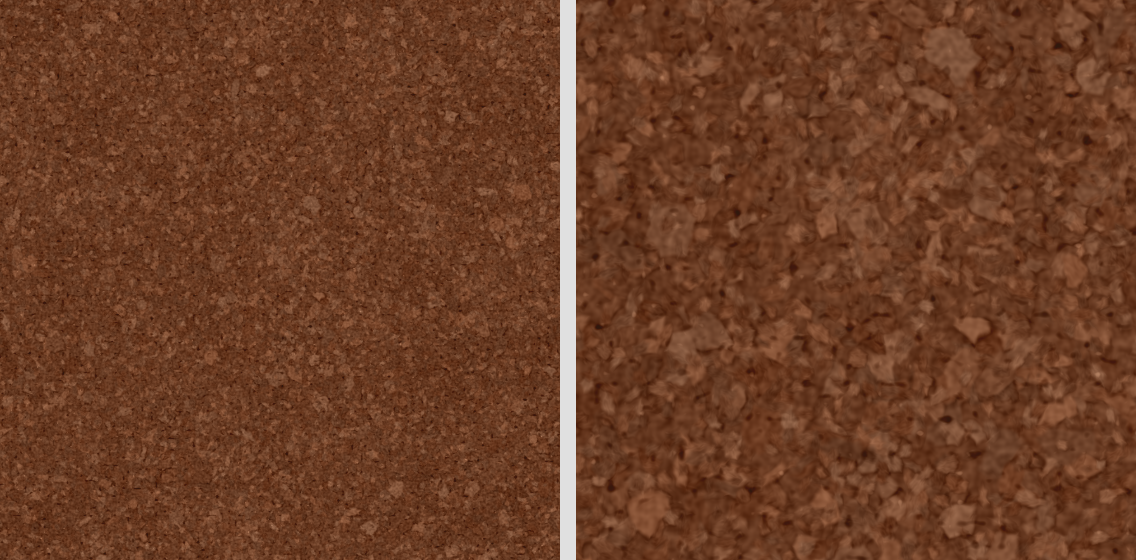
Left, the full canvas; right, a detail of the centre.
Write a Shadertoy shader that draws this texture.

```glsl
// Pressed brown cork: layers of angular flakes, each with its own direction,
// tone and rim shadow, are painted over one another on a grainy ground.
// Gradient noise adds grain inside flakes, dark pits and pale specks.

#define BASE_COLOR vec3(0.432, 0.249, 0.150)
#define TONE_TINT vec3(1.0, 0.91, 0.81)
#define HUE_TINT vec3(0.012, -0.008, -0.016)
#define CREVICE_COLOR vec3(0.19, 0.095, 0.05)
#define FLAKE_CONTRAST 0.19
#define RIM_SHADOW 0.11
#define GRAIN 0.085
#define PIT_DEPTH 0.15
#define CLOUDS 0.03
#define SOFTNESS 0.0011

const float TAU = 6.28318;

float hash(vec2 p) {
    vec3 q = fract(p.xyx * vec3(0.1031, 0.1030, 0.0973));
    q += dot(q, q.yzx + 33.33);
    return fract((q.x + q.y) * q.z);
}

vec2 direction(float angle) {
    return vec2(cos(angle), sin(angle));
}

float cornerSlope(vec2 cell, vec2 offset) {
    return dot(direction(TAU * hash(cell)), offset);
}

float gradientNoise(vec2 p) {
    vec2 i = floor(p), f = fract(p);
    vec2 u = f * f * f * (f * (f * 6.0 - 15.0) + 10.0);
    vec2 e = vec2(1.0, 0.0);
    float low = mix(cornerSlope(i, f), cornerSlope(i + e, f - e), u.x);
    float high = mix(cornerSlope(i + e.yx, f - e.yx), cornerSlope(i + 1.0, f - 1.0), u.x);
    return mix(low, high, u.y);
}

// Irregular six-sided flake of unit radius, negative inside
float flakeShape(vec2 q, vec2 id) {
    float d = -1.0;
    for (int k = 0; k < 6; k++) {
        float side = float(k);
        float turn = (side + 0.7 * hash(id + side * 7.3)) * TAU / 6.0;
        float reach = mix(0.65, 1.0, hash(id + side * 3.7 + 19.0));
        d = max(d, dot(q, direction(turn)) - reach);
    }
    return d;
}

// Paints one layer of scattered flakes; surface holds tone and hue
void paintFlakes(vec2 uv, float count, float cover, float seed, inout vec2 surface) {
    vec2 p = uv * count;
    p += 0.13 * vec2(gradientNoise(p * 2.3 + seed), gradientNoise(p * 2.3 + seed + 57.0));
    float blur = (SOFTNESS + 0.5 / iResolution.y) * count;
    for (int y = -1; y <= 1; y++)
    for (int x = -1; x <= 1; x++) {
        vec2 cell = floor(p) + vec2(x, y);
        vec2 id = cell + seed;
        if (hash(id + 3.1) > cover) continue;

        vec2 center = cell + 0.1 + 0.8 * vec2(hash(id + 11.7), hash(id + 23.9));
        vec2 axis = direction(TAU * hash(id + 31.3));
        vec2 local = p - center;
        float halfLength = mix(0.38, 0.82, hash(id + 41.1));
        float halfWidth = halfLength * mix(0.36, 0.85, hash(id + 53.7));
        vec2 q = vec2(dot(local, axis), dot(local, vec2(-axis.y, axis.x)));
        float d = flakeShape(q / vec2(halfLength, halfWidth), id) * halfWidth;

        // Uneven dark gap beside the flake, deeper toward the lower right
        float side = 0.6 + 0.4 * dot(normalize(local + 1e-4), vec2(0.7, -0.7));
        float gap = smoothstep(0.2, 0.0, d) * side * hash(id + 61.3);
        surface.x -= RIM_SHADOW * gap * smoothstep(-blur, blur, d);

        float lightness = hash(id + 71.9);
        float tone = FLAKE_CONTRAST * (lightness * lightness - 0.33);
        tone += 0.055 * gradientNoise(q * vec2(3.0, 6.0) + id * 5.3);
        vec2 flake = vec2(tone, 2.0 * hash(id + 83.3) - 1.0);
        surface = mix(surface, flake, 0.9 * smoothstep(blur, -blur, d));
    }
}

void mainImage(out vec4 fragColor, in vec2 fragCoord) {
    vec2 uv = fragCoord / iResolution.y;

    // Ground, then flakes from medium to fine, with a few large ones on top
    vec2 surface = vec2(-0.035 + 0.09 * gradientNoise(uv * 120.0), 0.0);
    paintFlakes(uv, 46.0, 0.65, 100.0, surface);
    paintFlakes(uv, 72.0, 0.60, 300.0, surface);
    paintFlakes(uv, 112.0, 0.50, 500.0, surface);
    paintFlakes(uv, 42.0, 0.16, 800.0, surface);
    paintFlakes(uv, 125.0, 0.16, 900.0, surface);

    // Grain, pits, specks and broad clouds
    float tone = surface.x;
    tone += GRAIN * gradientNoise(uv * 235.0 + 13.0);
    tone += 0.6 * GRAIN * gradientNoise(uv * 130.0 + 71.0);
    tone -= PIT_DEPTH * smoothstep(0.26, 0.6, gradientNoise(uv * vec2(120.0, 145.0) + 37.0));
    tone += 0.14 * smoothstep(0.42, 0.65, gradientNoise(uv * 170.0 + 91.0));
    tone += CLOUDS * gradientNoise(uv * 7.0 + 5.0);

    vec3 color = BASE_COLOR + 0.012 + TONE_TINT * tone + HUE_TINT * surface.y;
    fragColor = vec4(max(color, CREVICE_COLOR), 1.0);
}
```
